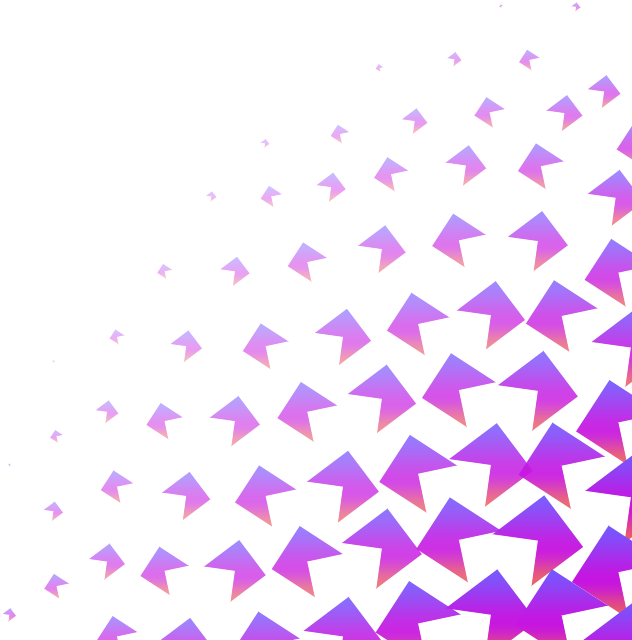
Write a Shadertoy shader that draws this background.

```glsl
// A drift of notched, tilted arrowheads on white that grow toward the lower right.
// A staggered, gently warped grid places them; each is a square lacking a quarter,
// filled with a vertical three-colour gradient that gains opacity along the diagonal.

#define PITCH 0.117                 // grid spacing, in canvas heights
#define ORIGIN vec2(0.625, 0.397)   // centre of the cell in column 4, row 0 (y down)
#define FOCUS vec2(1.094, 1.107)    // point around which the arrows are largest
#define REACH 1.159                 // distance from the focus where size is zero
#define MAX_RADIUS 0.0762
#define STAGGER 0.0286
#define WAVE 0.026
#define TOP_COLOR vec3(0.45, 0.35, 1.00)
#define MID_COLOR vec3(0.78, 0.08, 0.88)
#define LOW_COLOR vec3(0.92, 0.36, 0.40)

// Centre of a grid cell after staggering and warping.
vec2 cellCenter(float col, float row) {
    vec2 center = ORIGIN + PITCH * vec2(col - 4.0, row);
    float side = mod(row, 2.0) < 0.5 ? 1.0 : -1.0;

    // Alternate rows slide sideways; the upper rows slide the other way.
    center.x += row < 0.0 ? side * (0.005 - 0.009 * row)
                          : -side * STAGGER * cos((col - 3.6) * 0.36);
    // The left fringe leans inward, most of all where the stagger flips.
    center.x += 0.018 * pow(max(1.0 - col, 0.0), 1.35);
    center.x += 0.0234 * max(4.0 - col, 0.0) * exp(-6.0 * (row + 1.0) * (row + 1.0));

    // Rows undulate, dip at both sides, and crowd together at the top.
    center.y += WAVE * cos((col - 1.5) * 0.8) + 0.003;
    center.y += 0.034 * max(col - 6.0, 0.0) + 0.0586 * max(-col, 0.0);
    center.y += 0.034 * max(-1.0 - row, 0.0);
    return center;
}

// Signed distance to a diamond without its lower-left quarter.
float arrowDistance(vec2 q, float radius, float angle) {
    float c = cos(angle), s = sin(angle);
    q = vec2(c * q.x + s * q.y, c * q.y - s * q.x);
    float diamond = (abs(q.x) + abs(q.y) - radius) * 0.7071;
    return max(diamond, min(-q.x, q.y));
}

// Vertical gradient, h runs from -1 at the top to 1 at the bottom.
vec3 arrowColor(float h) {
    vec3 color = mix(TOP_COLOR, MID_COLOR, smoothstep(-1.1, 0.25, h));
    return mix(color, LOW_COLOR, smoothstep(0.15, 0.95, h));
}

void mainImage(out vec4 fragColor, in vec2 fragCoord) {
    float pixel = 1.0 / iResolution.y;
    vec2 p = vec2(fragCoord.x, iResolution.y - fragCoord.y) * pixel;
    vec3 color = vec3(1.0);

    for (float row = -4.0; row < 5.5; row++) {
        for (float col = -2.0; col < 8.5; col++) {
            vec2 center = cellCenter(col, row);
            float falloff = length(center - FOCUS) / REACH;
            float radius = MAX_RADIUS * (1.0 - pow(falloff, 2.4));
            if (radius <= 0.0) continue;

            // Neighbouring arrows mirror each other.
            vec2 q = p - center;
            bool mirrored = mod(row + col, 2.0) > 0.5;
            if (mirrored) q.x = -q.x;

            float d = arrowDistance(q, radius, radians(mirrored ? 12.0 : 8.0));
            float cover = 1.0 - smoothstep(-0.6 * pixel, 0.6 * pixel, d);
            float opacity = clamp(0.63 * (center.x + center.y) - 0.1, 0.1, 1.0);
            color = mix(color, arrowColor(q.y / radius), cover * opacity);
        }
    }
    fragColor = vec4(color, 1.0);
}
```
